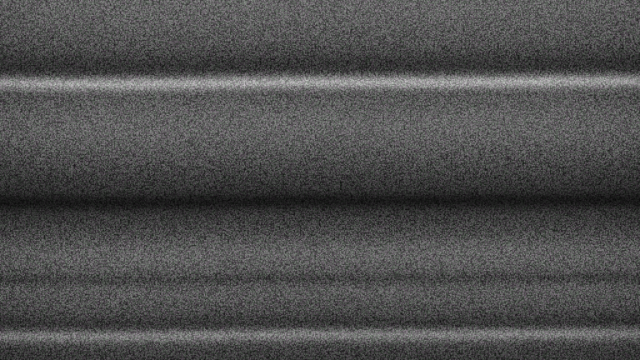
This background is drawn by a Shadertoy shader. Its source:

```glsl
const float BASE_LEVEL = 0.292;
const float COARSE_ROWS = 170.0;   // grain cells per canvas height
const float FINE_ROWS = 288.0;
const float COARSE_GRAIN = 0.17;
const float FINE_GRAIN = 0.21;
const float TINT_GRAIN = 0.035;
const float BAND_DRIFT = 0.003;
const float EDGE_SHADE = 0.12;

// Bands: centre height, half width, brightness change
const int BAND_COUNT = 12;
const vec3 BANDS[BAND_COUNT] = vec3[](
    vec3(1.000, 0.100,  0.085),
    vec3(0.815, 0.045, -0.100),
    vec3(0.771, 0.020,  0.350),
    vec3(0.653, 0.080,  0.085),
    vec3(0.450, 0.090, -0.115),
    vec3(0.440, 0.022, -0.085),
    vec3(0.294, 0.045,  0.080),
    vec3(0.225, 0.014, -0.060),
    vec3(0.190, 0.030,  0.040),
    vec3(0.100, 0.030, -0.090),
    vec3(0.070, 0.018,  0.220),
    vec3(0.000, 0.050, -0.080)
);

vec2 hash2(vec2 p) {
    vec3 q = fract(p.xyx * vec3(0.1031, 0.1030, 0.0973));
    q += dot(q, q.yzx + 33.33);
    return fract((q.xx + q.yz) * q.zy);
}

// Smooth value noise, two independent channels
vec2 valueNoise(vec2 p) {
    vec2 cell = floor(p);
    vec2 f = fract(p);
    f = f * f * (3.0 - 2.0 * f);
    vec2 low = mix(hash2(cell), hash2(cell + vec2(1, 0)), f.x);
    vec2 high = mix(hash2(cell + vec2(0, 1)), hash2(cell + vec2(1, 1)), f.x);
    return mix(low, high, f.y);
}

// Distance to the nearest scattered point
float cellularNoise(vec2 p) {
    vec2 cell = floor(p);
    float nearest = 4.0;
    for (int j = -1; j <= 1; j++) {
        for (int i = -1; i <= 1; i++) {
            vec2 neighbour = cell + vec2(i, j);
            vec2 offset = neighbour + hash2(neighbour + 17.0) - p;
            nearest = min(nearest, dot(offset, offset));
        }
    }
    return sqrt(nearest);
}

float bandLevel(float y) {
    float level = BASE_LEVEL;
    for (int i = 0; i < BAND_COUNT; i++) {
        float d = (y - BANDS[i].x) / BANDS[i].y;
        level += BANDS[i].z * exp(-d * d);
    }
    return level;
}

void mainImage(out vec4 fragColor, in vec2 fragCoord) {
    vec2 uv = fragCoord / iResolution.xy;
    vec2 p = fragCoord / iResolution.y;

    // Gently drifting horizontal bands, dimmer at the sides
    float drift = BAND_DRIFT * (sin(uv.x * 5.0 + 0.6) + 0.5 * sin(uv.x * 11.0));
    float level = bandLevel(uv.y + drift);
    level *= 1.0 - EDGE_SHADE * pow(abs(uv.x * 2.0 - 1.0), 6.0);

    // Clumped and fine grain, weaker in the shadows
    vec2 fine = valueNoise(p * FINE_ROWS - 0.5) - 0.5;
    float clumps = 0.5 - cellularNoise(p * COARSE_ROWS);
    float strength = mix(0.3, 1.0, smoothstep(0.05, 0.3, level));
    float grain = strength * (COARSE_GRAIN * clumps + FINE_GRAIN * fine.x);

    // Faint magenta and green speckle
    vec3 tint = vec3(1.0, -1.0, 1.0) * TINT_GRAIN * strength * fine.y;
    fragColor = vec4(clamp(level + grain + tint, 0.0, 1.0), 1.0);
}
```
